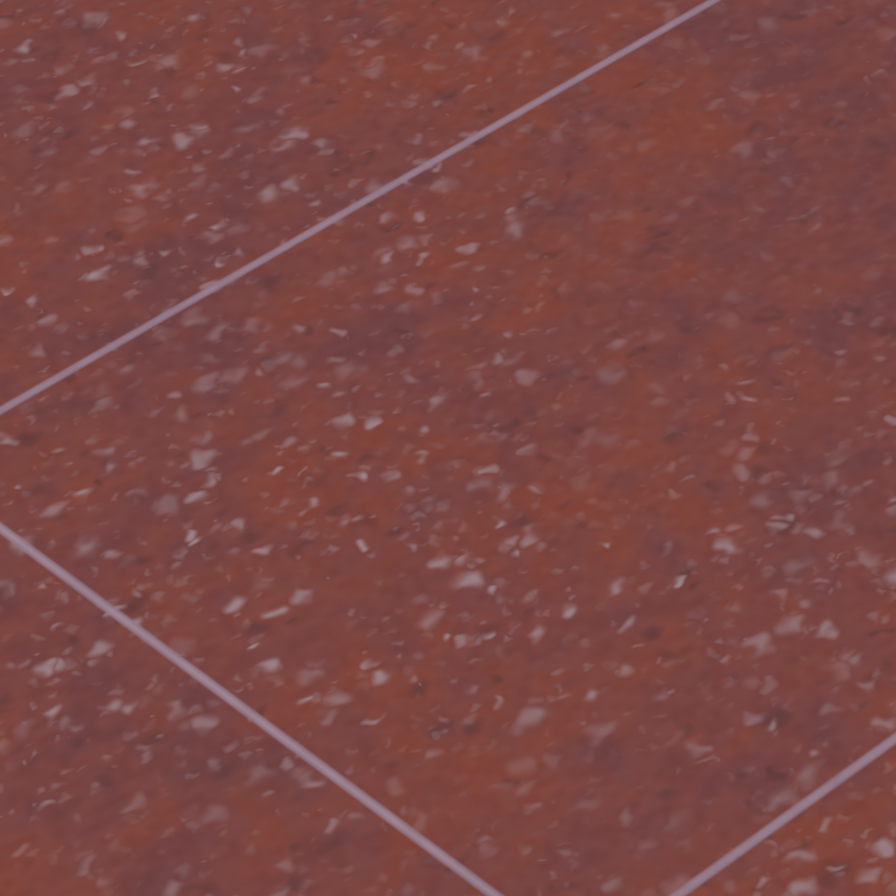
This texture is drawn by a Shadertoy shader. Its source:

```glsl
// Red speckled stone slabs with thin lilac joints, seen in mild perspective.
// A projective slab grid gives the joints; layered value noise tints the stone,
// and jittered cells scatter soft, slanted pale and dark mineral flecks.

const vec3 STONE = vec3(0.475, 0.270, 0.257);
const vec3 RUST  = vec3(0.520, 0.268, 0.222);
const vec3 UMBER = vec3(0.435, 0.258, 0.268);
const vec3 DARK  = vec3(0.330, 0.215, 0.225);
const vec3 PALE  = vec3(0.610, 0.525, 0.555);
const vec3 JOINT = vec3(0.570, 0.470, 0.535);
const vec3 JOINT_CORE = vec3(0.620, 0.535, 0.590);

float hash(vec2 p) {
    vec3 q = fract(p.xyx * 0.1031);
    q += dot(q, q.yzx + 33.33);
    return fract((q.x + q.y) * q.z);
}

float noise(vec2 p) {
    vec2 i = floor(p), f = fract(p);
    f = f * f * (3.0 - 2.0 * f);
    return mix(mix(hash(i), hash(i + vec2(1, 0)), f.x),
               mix(hash(i + vec2(0, 1)), hash(i + vec2(1, 1)), f.x), f.y);
}

float fbm(vec2 p) {
    float sum = 0.0, amp = 0.5;
    for (int i = 0; i < 4; i++) {
        sum += amp * noise(p);
        p = p * 2.03 + 11.7;
        amp *= 0.5;
    }
    return sum / 0.9375;
}

// Soft irregular flecks, one candidate per cell; share is the filled fraction
float flecks(vec2 p, float scale, float share, float seed) {
    vec2 q = p * scale + seed;
    q += 0.5 * (vec2(noise(q * 2.3), noise(q * 2.3 + 17.0)) - 0.5);
    float cover = 0.0;
    for (int y = -1; y <= 1; y++)
    for (int x = -1; x <= 1; x++) {
        vec2 cell = floor(q) + vec2(x, y);
        vec2 centre = cell + vec2(hash(cell + 3.1), hash(cell + 47.3));
        float size = hash(cell + 91.7);
        float radius = mix(0.28, 0.58, size * size);
        float present = step(hash(cell + 131.9), share);
        float strength = present * mix(0.25, 0.95, hash(cell + 173.3));
        float blob = 1.0 - smoothstep(0.1 * radius, radius, length(q - centre));
        cover = max(cover, strength * blob);
    }
    return cover;
}

// Coverage of a line at every whole number of a coordinate
float gridLine(float coord, float halfWidth, float soft) {
    float edge = max(soft, 0.7 * fwidth(coord));
    float d = abs(coord - round(coord));
    return 1.0 - smoothstep(halfWidth - edge, halfWidth + edge, d);
}

void mainImage(out vec4 fragColor, in vec2 fragCoord) {
    vec2 uv = fragCoord / iResolution.xy;

    // Perspective plane and slab coordinates
    float depth = 1.0 - 0.2086 * uv.y;
    vec2 plane = uv / depth;
    vec2 slab = vec2(0.555 + 0.589 * uv.x - 1.0246 * uv.y,
                     0.55 * (uv.y + 0.743 * uv.x - 0.411)) / depth;

    // Grain axes, slanted and stretched
    float angle = 0.42;
    vec2 along = vec2(cos(angle), sin(angle));
    vec2 grain = vec2(dot(plane, along) * 0.62,
                      dot(plane, vec2(-along.y, along.x)));

    // Mottled stone
    float cloud = fbm(grain * 9.0 + 5.0);
    float mottle = fbm(grain * 32.0 + 23.0);
    vec3 color = mix(STONE, RUST, 0.75 * smoothstep(0.45, 0.75, 0.5 * (cloud + mottle)));
    color = mix(color, UMBER, 0.8 * smoothstep(0.52, 0.28, 0.5 * (cloud + mottle)));
    color += 0.025 * (noise(grain * 110.0) - 0.5);

    // Dark pits, then pale flecks thinning toward the upper right
    color = mix(color, DARK, 0.55 * flecks(grain, 31.0, 0.22, 61.0));
    float cluster = smoothstep(0.25, 0.65, fbm(grain * 7.0 + 41.0));
    float fade = 1.0 - 0.65 * smoothstep(0.75, 1.5, 0.6 * uv.x + uv.y);
    float pale = flecks(grain, 36.0, 0.46, 7.0);
    float fine = 0.45 * flecks(grain, 62.0, 0.42, 29.0);
    color = mix(color, PALE, max(pale, fine) * fade * mix(0.4, 1.0, cluster));

    // Joints: the crossing direction is slightly wider with a lighter core
    float longJoint = gridLine(slab.x, 0.0055, 0.0025);
    float crossJoint = gridLine(slab.y, 0.0040, 0.0016);
    float core = max(0.45 * gridLine(slab.x, 0.0020, 0.0020),
                     gridLine(slab.y, 0.0016, 0.0016));
    vec3 jointColor = mix(JOINT, JOINT_CORE, core);
    jointColor += 0.03 * (noise(plane * 45.0) - 0.5);
    color = mix(color, jointColor, 0.93 * max(longJoint, crossJoint));

    fragColor = vec4(color, 1.0);
}
```
